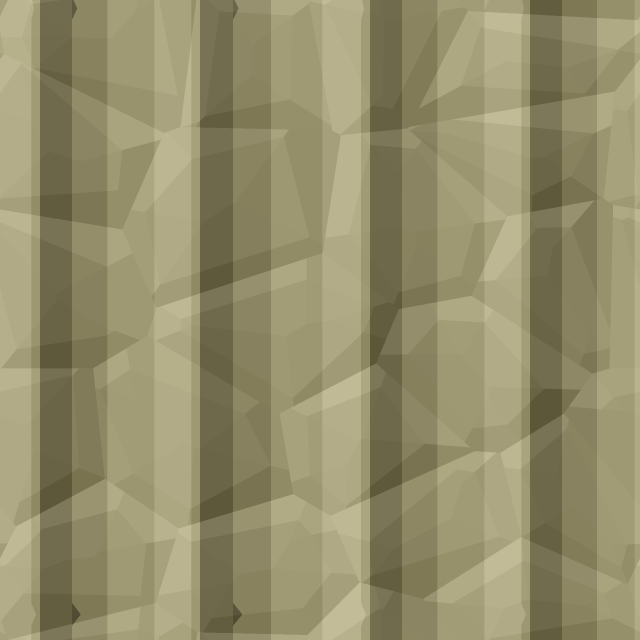
A WebGL 1 fragment shader for this pattern:

```glsl
precision highp float;

uniform vec2 u_resolution;

const vec2 STONES = vec2(4.0, 5.0);

float hash(vec2 p) {
  return fract(sin(dot(p, vec2(41.3, 289.1))) * 4375.85);
}

// Jittered stone centre; wraps at the canvas border
vec2 stoneCentre(vec2 cell) {
  vec2 id = mod(cell, STONES);
  return cell + 0.06 + 0.88 * vec2(hash(id + 3.7), hash(id + 17.2));
}

// Brightness offset of bevelled cellular stones
float facetShade(vec2 p) {
  vec2 base = floor(p);
  vec2 centre = vec2(0.0);
  vec2 owner = base;
  float nearest = 9.0;
  for (int j = -1; j <= 1; j++) {
    for (int i = -1; i <= 1; i++) {
      vec2 cell = base + vec2(float(i), float(j));
      vec2 c = stoneCentre(cell);
      float d = distance(p, c);
      if (d < nearest) {
        nearest = d;
        centre = c;
        owner = cell;
      }
    }
  }

  // Tilted planes rise from every side; the lowest one is visible
  vec2 id = mod(owner, STONES);
  float lowest = 9.0;
  float shade = 0.0;
  for (int j = -2; j <= 2; j++) {
    for (int i = -2; i <= 2; i++) {
      if (i == 0 && j == 0) continue;
      vec2 cell = owner + vec2(float(i), float(j));
      vec2 other = stoneCentre(cell);
      vec2 outward = normalize(other - centre);
      vec2 fromEdge = p - 0.5 * (centre + other);
      float vary = hash(id + 2.3 * mod(cell, STONES) + 5.1);
      float height = -dot(fromEdge, outward)
                   + (vary - 0.5) * 0.7 * dot(fromEdge, vec2(-outward.y, outward.x));
      if (height < lowest) {
        lowest = height;
        shade = dot(outward, vec2(-0.5, 0.85)) * 0.055 + (vary - 0.5) * 0.02;
      }
    }
  }
  float bevel = mix(0.2, 1.0, step(lowest, 0.15));
  return shade * bevel + (hash(id + 9.4) - 0.5) * 0.02;
}

// Small triangular chip at height y
float chip(float v, float y) {
  return max(0.0, 1.0 - abs(v - y) / 0.018);
}

// Four ribs, each stepping from dark to pale with a thin closing band
vec3 ribColour(vec2 uv) {
  float warp = smoothstep(0.3125, 0.578, uv.x) - smoothstep(0.93, 1.0, uv.x);
  float x = (uv.x - 0.0625 - 0.0156 * warp) * 4.0;
  float column = mod(floor(x), 4.0);
  float f = fract(x);
  float wear = chip(uv.y, 0.04) + 0.6 * chip(uv.y, 0.987);
  float darkChip = 0.055 * wear * step(column, 1.0);
  float paleChip = 0.03 * wear * step(0.3, hash(vec2(column, 6.0)));

  vec3 c = vec3(0.43, 0.41, 0.29);
  c = mix(c, vec3(0.36, 0.34, 0.24), step(0.2, f));
  c = mix(c, vec3(0.54, 0.515, 0.38), step(0.2 + darkChip, f));
  c = mix(c, vec3(0.63, 0.61, 0.46), step(0.42, f));
  c = mix(c, vec3(0.695, 0.675, 0.53), step(0.715, f));
  return mix(c, vec3(0.62, 0.6, 0.45), step(0.945 + paleChip, f));
}

void main() {
  // Nine samples per pixel smooth all edges
  vec3 total = vec3(0.0);
  for (int j = -1; j <= 1; j++) {
    for (int i = -1; i <= 1; i++) {
      vec2 uv = (gl_FragCoord.xy + vec2(float(i), float(j)) / 3.0) / u_resolution;
      total += ribColour(uv) + facetShade(uv * STONES);
    }
  }
  gl_FragColor = vec4(total / 9.0, 1.0);
}
```
